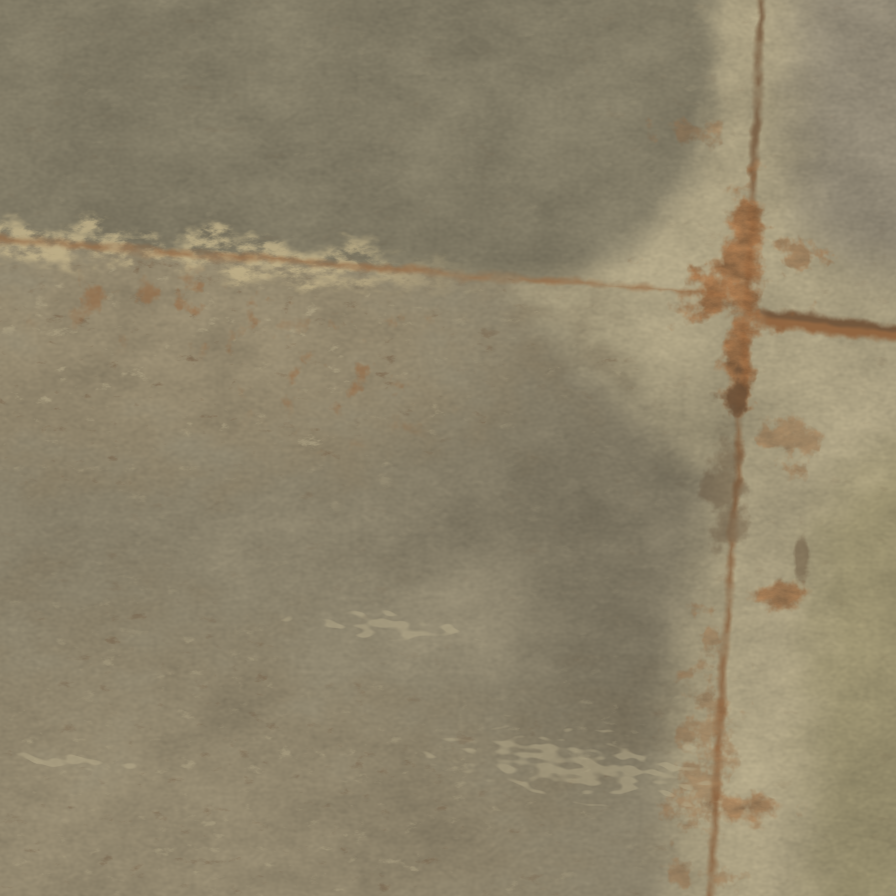
A WebGL 1 fragment shader for this texture:

```glsl
precision highp float;
// Weathered stone tiles meeting at a rusty cross of joints.
// Soft tile distances split dark centres from pale worn borders; gradient
// noise adds mottling, sparse flecks, broken joints, rust and scratches.
uniform vec2 u_resolution;

const vec3 STONE_UPPER = vec3(0.500, 0.474, 0.393);
const vec3 STONE_LOWER = vec3(0.533, 0.500, 0.415);
const vec3 STONE_GREY  = vec3(0.560, 0.528, 0.455);
const vec3 STONE_OLIVE = vec3(0.588, 0.552, 0.425);
const vec3 BORDER      = vec3(0.665, 0.623, 0.505);
const vec3 CREAM       = vec3(0.780, 0.715, 0.550);
const vec3 TAN         = vec3(0.600, 0.548, 0.440);
const vec3 RUST        = vec3(0.580, 0.390, 0.235);
const vec3 DARK_RUST   = vec3(0.370, 0.285, 0.205);
const float MOTTLE = 0.20;
const float STREAK = 0.16;
const float GRAIN = 0.055;

vec2 gradient(vec2 cell) {
  vec3 q = fract(cell.xyx * vec3(0.1031, 0.1030, 0.0973));
  q += dot(q, q.yzx + 33.33);
  return fract((q.xx + q.yz) * q.zy) * 2.0 - 1.0;
}

float noise(vec2 p) {
  vec2 i = floor(p), f = fract(p);
  vec2 w = f * f * f * (f * (f * 6.0 - 15.0) + 10.0);
  float a = dot(gradient(i), f);
  float b = dot(gradient(i + vec2(1, 0)), f - vec2(1, 0));
  float c = dot(gradient(i + vec2(0, 1)), f - vec2(0, 1));
  float d = dot(gradient(i + vec2(1, 1)), f - vec2(1, 1));
  return mix(mix(a, b, w.x), mix(c, d, w.x), w.y);
}

float fbm(vec2 p) {
  float sum = 0.0, amp = 0.55;
  for (int i = 0; i < 5; i++) {
    sum += amp * noise(p);
    p = mat2(1.6, 0.9, -0.9, 1.6) * p + 7.3;
    amp *= 0.58;
  }
  return sum;
}

float below(float edge, float soft, float x) {
  return 1.0 - smoothstep(edge - soft, edge + soft, x);
}

// Ragged ellipse, given as centre and radii; 1 at its heart.
float stain(vec2 p, vec4 e, float ragged) {
  return below(0.7, 0.35, length((p - e.xy) / e.zw) + ragged);
}

float scratch(vec2 p, vec4 e, float slope) {
  p.y -= slope * (p.x - e.x);
  return stain(p, e, 0.25 + 2.6 * noise(p * vec2(45.0, 120.0)));
}

float roundBox(vec2 p, vec2 halfSize, float r) {
  vec2 q = abs(p) - halfSize + r;
  return length(max(q, 0.0)) + min(max(q.x, q.y), 0.0) - r;
}

void main() {
  vec2 p = gl_FragCoord.xy / u_resolution;
  float broad = fbm(p * 5.0 + 3.0);
  float streak = fbm(p * vec2(14.0, 25.0) + 11.0);
  float ragged = fbm(p * 26.0 + 40.0);
  float fleck = fbm(p * vec2(36.0, 66.0) + 80.0);
  float grain = noise(p * vec2(90.0, 170.0)) + noise(p * vec2(170.0, 230.0));
  vec2 w = p + 0.03 * vec2(ragged, streak);

  // Joints bend and step where they cross.
  float wobble = 0.005 * noise(p * 18.0) + 0.003 * noise(p * 70.0);
  float jointX = 0.834 + (p.y - 0.65) * (p.y > 0.65 ? 0.045 : 0.066) + wobble;
  float jointY = mix(0.733 - 0.075 * p.x, 0.756 - 0.127 * p.x,
                     smoothstep(0.78, 0.86, p.x)) + wobble;
  float dx = p.x - jointX, dy = p.y - jointY;
  float right = smoothstep(-0.003, 0.003, dx);
  float upper = smoothstep(-0.003, 0.003, dy);

  // Signed distances to the dark centre of each tile.
  float upperLeft = roundBox(w - vec2(0.293, 1.215 - 0.035 * p.x), vec2(0.5, 0.51), 0.24);
  float lowerEdge = w.x - mix(0.745, 0.785, smoothstep(0.2, 0.45, p.y));
  float corner = (w.x + w.y - 1.248) * 0.707;
  float lowerLeft = max(lowerEdge, corner);
  float upperRight = roundBox(w - vec2(1.38, 1.20), vec2(0.5, 0.51), 0.12);
  float lowerRight = roundBox(w - vec2(1.39, 0.06), vec2(0.5, 0.46), 0.16);
  vec3 upperStone = mix(mix(STONE_UPPER, BORDER, smoothstep(-0.02, 0.03, upperLeft)),
                        mix(STONE_GREY, BORDER, smoothstep(-0.06, 0.04, upperRight)), right);
  vec3 lowerStone = mix(mix(STONE_LOWER, BORDER * 0.97, smoothstep(-0.035, 0.035, lowerLeft)),
                        mix(STONE_OLIVE, BORDER, smoothstep(-0.06, 0.03, lowerRight)), right);
  vec3 col = mix(lowerStone, upperStone, upper);

  // Worn tan zones and a shaded side in the lower left tile.
  float lowerTile = (1.0 - upper) * (1.0 - right);
  float worn = stain(p, vec4(0.2, 0.62, 0.5, 0.19), broad + streak);
  worn = max(worn, 0.7 * stain(p, vec4(0.15, 0.05, 0.65, 0.34), broad + streak));
  col = mix(col, TAN, lowerTile * worn * 0.7);
  float shade = length((p - vec2(0.65, 0.36)) / vec2(0.26, 0.3)) + broad;
  col *= 1.0 - 0.09 * lowerTile * (1.0 - smoothstep(0.1, 1.1, shade));
  col *= 1.0 + MOTTLE * broad + STREAK * streak + GRAIN * grain;

  // Sparse light and dark flecks, thickest on the worn parts.
  float wear = 0.2 + 0.8 * lowerTile * worn;
  col = mix(col, BORDER * 1.06, smoothstep(0.16, 0.42, fleck) * wear * 0.6);
  col = mix(col, DARK_RUST * 1.15, smoothstep(0.16, 0.45, -fleck) * wear * 0.5);
  float blush = stain(p, vec4(0.38, 0.59, 0.16, 0.09), streak);
  blush = max(blush, stain(p, vec4(0.22, 0.66, 0.24, 0.06), streak));
  col = mix(col, RUST, blush * smoothstep(0.08, 0.3, ragged) * 0.5);

  // Cream crust and broken rust lines along the joints.
  float breakup = smoothstep(-0.3, 0.2, ragged + streak);
  float crust = below(0.019, 0.012, abs(dy + 0.003) + 0.07 * streak) * below(0.46, 0.1, p.x);
  col = mix(col, CREAM, crust * smoothstep(-0.25, 0.15, fleck + 0.5 * broad) * 0.8);
  float lineY = below(0.004, 0.004, abs(dy) + 0.012 * ragged) * below(0.81, 0.03, p.x);
  col = mix(col, mix(RUST, TAN, 0.25), lineY * (0.3 + 0.5 * breakup));
  float wedge = below(0.009, 0.005, abs(dy) + 0.014 * ragged) * smoothstep(0.83, 0.86, p.x);
  col = mix(col, mix(RUST, DARK_RUST, 0.1 + 0.6 * upper), wedge * 0.9);
  float lineX = below(0.004, 0.004, abs(dx) + 0.008 * ragged);
  col = mix(col, mix(RUST, DARK_RUST, 0.3 + 0.4 * smoothstep(0.7, 0.85, p.y)),
            lineX * (0.35 + 0.4 * breakup));

  // Rust at the crossing and beside the upright joint.
  float r = 2.2 * ragged, loose = 3.5 * ragged + 0.2;
  float rust = stain(p, vec4(0.815, 0.674, 0.068, 0.036), r);
  rust = max(rust, stain(p, vec4(0.831, 0.725, 0.024, 0.1), r));
  rust = max(rust, stain(p, vec4(0.825, 0.59, 0.018, 0.085), r));
  rust = max(rust, 0.7 * stain(p, vec4(0.825, 0.098, 0.042, 0.024), r));
  rust = max(rust, 0.85 * stain(p, vec4(0.872, 0.338, 0.036, 0.017), r));
  rust = max(rust, 0.6 * stain(p, vec4(0.893, 0.722, 0.03, 0.02), loose));
  rust = max(rust, 0.5 * stain(p, vec4(0.875, 0.505, 0.03, 0.04), loose));
  rust = max(rust, 0.45 * stain(p, vec4(0.79, 0.15, 0.045, 0.12), loose));
  rust = max(rust, 0.4 * stain(p, vec4(0.77, 0.85, 0.04, 0.02), loose));
  col = mix(col, RUST * (1.0 + 0.6 * fleck), rust * 0.8);
  float grime = stain(p, vec4(0.823, 0.555, 0.014, 0.035), r);
  grime = max(grime, 0.5 * stain(p, vec4(0.811, 0.46, 0.024, 0.08), r));
  grime = max(grime, 0.6 * stain(p, vec4(0.895, 0.38, 0.01, 0.04), r));
  col = mix(col, DARK_RUST, grime * 0.7);

  float marks = scratch(p, vec4(0.43, 0.303, 0.07, 0.013), -0.1);
  marks = max(marks, scratch(p, vec4(0.64, 0.145, 0.14, 0.026), -0.1));
  marks = max(marks, scratch(p, vec4(0.08, 0.150, 0.075, 0.006), -0.09));
  gl_FragColor = vec4(mix(col, BORDER * 1.08, marks * 0.5), 1.0);
}
```
